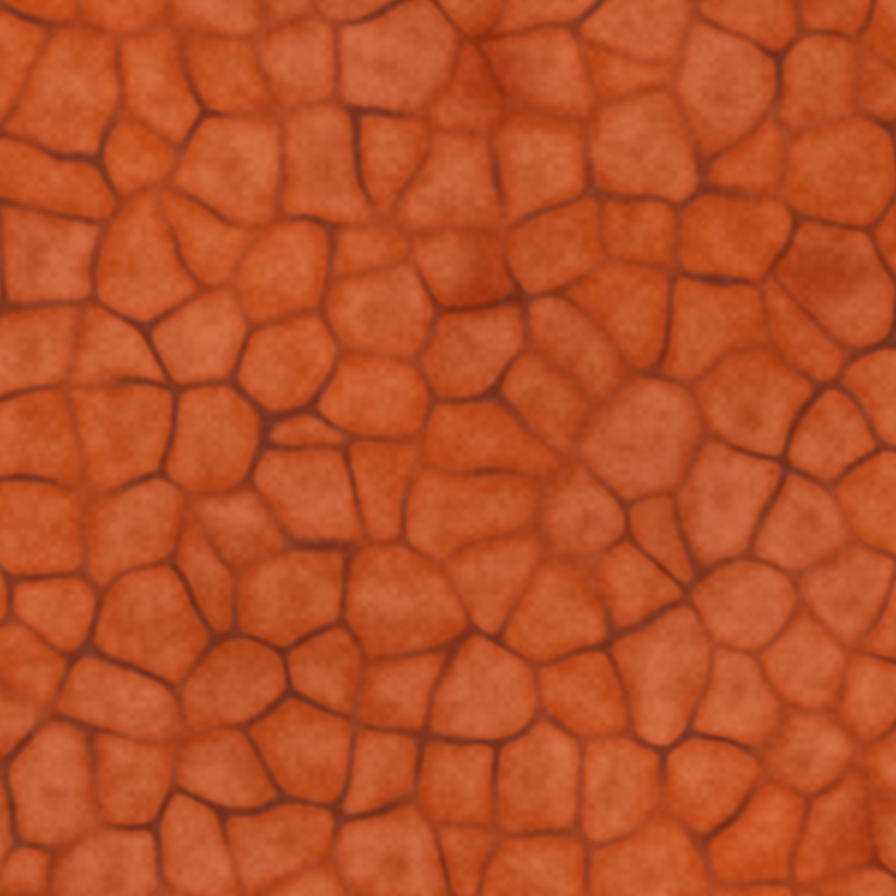
This texture is drawn by a three.js fragment shader. Its source:

```glsl
// Sheet of living cells: rounded orange polygons parted by soft brown membranes.
// A weighted Voronoi diagram gives cells of mixed size; layered sines and
// value noise add warping, uneven tint, stains and fine mottling.

varying vec2 vUv;

const float CELLS_ACROSS = 10.4;
const float JITTER = 0.76;
const float SIZE_SPREAD = 0.32;
const float CORNER_SHARPNESS = 24.0;

const vec3 SATURATED = vec3(0.755, 0.298, 0.112);
const vec3 CHALKY    = vec3(0.775, 0.390, 0.228);
const vec3 RUST      = vec3(0.690, 0.262, 0.105);
const vec3 MEMBRANE  = vec3(0.440, 0.185, 0.125);
const vec3 STAIN     = vec3(0.610, 0.170, 0.030);

vec2 hash2(vec2 p) {
  vec3 q = fract(p.xyx * vec3(0.1031, 0.1030, 0.0973));
  q += dot(q, q.yzx + 33.33);
  return fract((q.xx + q.yz) * q.zy);
}

float valueNoise(vec2 p) {
  vec2 cell = floor(p);
  vec2 f = fract(p);
  f = f * f * (3.0 - 2.0 * f);
  float low = mix(hash2(cell).x, hash2(cell + vec2(1.0, 0.0)).x, f.x);
  float high = mix(hash2(cell + vec2(0.0, 1.0)).x, hash2(cell + 1.0).x, f.x);
  return mix(low, high, f.y);
}

// Slow wave field, roughly -1 to 1
float layeredSines(vec2 p) {
  return (sin(p.x + 1.7 * sin(p.y * 0.8)) + sin(p.y * 1.3 - p.x * 0.6 + 2.0)
        + sin(p.x * 2.1 + p.y * 1.7 + 4.0)) / 3.0;
}

vec2 warp(vec2 p, float amount) {
  return p + amount * vec2(layeredSines(p * 2.3), layeredSines(p.yx * 2.6 + 5.0));
}

// Offset from a point to the seed of a grid cell
vec2 seedOffset(vec2 id, vec2 p) {
  return id + 0.5 + JITTER * (hash2(id + 31.0) - 0.5) - p;
}

// Squared distance reduced by the seed's weight: heavy seeds grow large
float seedPower(vec2 id, vec2 toSeed) {
  return dot(toSeed, toSeed) - SIZE_SPREAD * hash2(id + 87.0).y;
}

// Returns rounded border distance, seed distance and the cell's random value
vec3 tissue(vec2 p) {
  vec2 base = floor(p);
  vec2 ownId = base;
  vec2 ownSeed = vec2(0.0);
  float ownPower = 100.0;
  for (int y = -2; y <= 2; y++) {
    for (int x = -2; x <= 2; x++) {
      vec2 id = base + vec2(float(x), float(y));
      vec2 seed = seedOffset(id, p);
      float power = seedPower(id, seed);
      if (power < ownPower) {
        ownPower = power;
        ownSeed = seed;
        ownId = id;
      }
    }
  }
  float closeness = 0.0001;
  for (int y = -2; y <= 2; y++) {
    for (int x = -2; x <= 2; x++) {
      vec2 id = base + vec2(float(x), float(y));
      vec2 seed = seedOffset(id, p);
      float gap = max(length(seed - ownSeed), 0.05);
      float border = 0.5 * (seedPower(id, seed) - ownPower) / gap;
      if (id != ownId) closeness += exp(-CORNER_SHARPNESS * border);
    }
  }
  float edge = max(-log(closeness) / CORNER_SHARPNESS, 0.0);
  return vec3(edge, length(ownSeed), hash2(ownId + 12.0).x);
}

// A few soft blots scattered on a coarse grid
float blots(vec2 p, float share) {
  float cover = 0.0;
  for (int y = -1; y <= 1; y++) {
    for (int x = -1; x <= 1; x++) {
      vec2 id = floor(p) + vec2(float(x), float(y));
      vec2 r = hash2(id + 53.0);
      float d = length(id + 0.25 + 0.5 * r - p);
      cover += step(1.0 - share, hash2(id + 7.0).x) * exp(-d * d * 22.0);
    }
  }
  return min(cover, 1.0);
}

void main() {
  vec2 p = vUv * CELLS_ACROSS + 3.0;
  vec3 cell = tissue(warp(p, 0.10) + 0.06 * (valueNoise(p * 3.0) - 0.5));
  float mottle = valueNoise(vUv * 30.0) - 0.5;
  float grain = valueNoise(vUv * 80.0) + valueNoise(vUv * 150.0 + 9.0) - 1.0;

  // Cell bodies: chalky middles, orange toward the rim
  float dome = smoothstep(0.03, 0.30, cell.x);
  float chalk = 0.20 + 0.48 * dome + 0.45 * (cell.z - 0.5) + 0.75 * mottle
              + 0.30 * layeredSines(vUv * 7.0) + 0.15 * grain;
  vec3 color = mix(SATURATED, CHALKY, clamp(chalk, 0.0, 1.0));
  float nucleus = smoothstep(0.24, 0.04, cell.y) * smoothstep(0.35, 0.8, cell.z);
  color = mix(color, RUST, 0.4 * nucleus);

  // Rims and membranes of uneven strength
  float strength = smoothstep(0.2, 0.9, valueNoise(p * 1.5 + 4.0));
  color = mix(color, RUST, 0.55 * smoothstep(0.17, 0.02, cell.x));
  float line = smoothstep(0.085, 0.0, cell.x);
  color = mix(color, MEMBRANE, line * mix(0.16, 0.88, strength));

  // Stains, broad light and fine mottling
  color = mix(color, STAIN, 0.6 * blots(warp(vUv * 5.0, 0.15), 0.2));
  color *= 1.0 + 0.035 * layeredSines(vUv * 5.0 + 2.0) + 0.07 * mottle;
  color += grain * vec3(0.032, 0.032, 0.034);
  gl_FragColor = vec4(color, 1.0);
}
```
